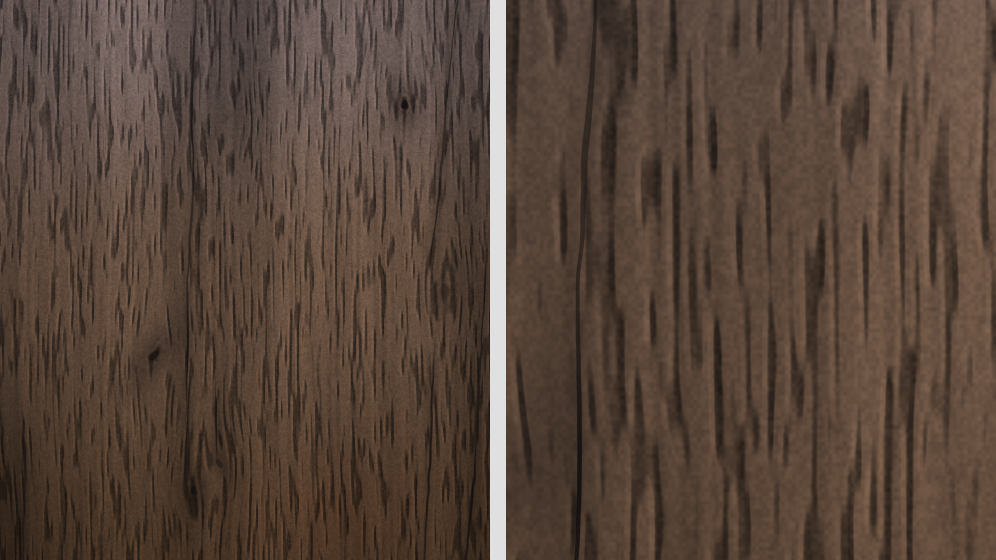
Left: the whole. Right: its middle third, enlarged.
Give the GLSL for this texture, as a Shadertoy shader.

```glsl
// Dark brown oak board: smooth wood with fine, short, sharp pores and faint long lines,
// each column of streaks on its own phase, bent around stained knots, with thin cracks.
// Light falls from a cool, paler top to a warm, dim bottom.

#define LINE_FREQ 140.0
#define LINE_DEPTH 0.13
#define PORE_FREQ 215.0
#define PORE_DEPTH 0.30
#define RIDGE_GAIN 0.13
#define SPECKLE 0.15
#define BULGE 0.45
#define CRACK_WIDTH 0.0013
#define COOL_OAK vec3(0.430, 0.368, 0.354)
#define WARM_OAK vec3(0.383, 0.298, 0.240)
#define DIM_OAK vec3(0.298, 0.218, 0.155)
#define SOOT vec3(0.085, 0.066, 0.060)

// Knots: x, y, core radius, darkness
const vec4 KNOTS[6] = vec4[6](
    vec4(0.723, 0.814, 0.0105, 0.90), vec4(0.276, 0.366, 0.0150, 0.75),
    vec4(0.345, 0.123, 0.0095, 0.85), vec4(0.392, 0.172, 0.0080, 0.55),
    vec4(0.795, 0.480, 0.0130, 0.45), vec4(0.405, 0.790, 0.0110, 0.15));

// Cracks: x at the bottom, lean, lower end, upper end
const vec4 CRACKS[6] = vec4[6](
    vec4(0.322, 0.030, 0.13, 1.10), vec4(0.396, -0.045, 0.16, 0.37),
    vec4(0.833, 0.065, -0.10, 0.60), vec4(0.722, 0.090, 0.50, 1.10),
    vec4(0.757, 0.060, -0.10, 0.42), vec4(0.042, -0.010, -0.10, 0.30));

float hash(vec2 p) {
    vec3 q = fract(p.xyx * vec3(0.1031, 0.1030, 0.0973));
    q += dot(q, q.yzx + 33.33);
    return fract((q.x + q.y) * q.z);
}

float noise(vec2 p) {
    vec2 i = floor(p), f = fract(p);
    f = f * f * (3.0 - 2.0 * f);
    return mix(mix(hash(i), hash(i + vec2(1, 0)), f.x),
               mix(hash(i + vec2(0, 1)), hash(i + vec2(1, 1)), f.x), f.y);
}

float bell(float x, float width) {
    return exp(-x * x / (width * width));
}

// One column of streaks, shifted by its own phase so that ends never line up
float column(float id, float y) {
    y += 19.0 * hash(vec2(id, 3.7));
    float i = floor(y), f = fract(y);
    return mix(hash(vec2(id, i)), hash(vec2(id, i + 1.0)), f * f * (3.0 - 2.0 * f));
}

float streaks(vec2 p) {
    float i = floor(p.x), f = fract(p.x);
    return mix(column(i, p.y), column(i + 1.0, p.y), f * f * (3.0 - 2.0 * f));
}

// Darkness of the grain: faint long lines plus short sharp pores
float grainShade(vec2 g) {
    float line = streaks(vec2(g.x * LINE_FREQ, g.y * 5.0));
    float pore = streaks(vec2(g.x * PORE_FREQ + 50.0, g.y * 24.0));
    pore = smoothstep(0.52, 0.88, pore + 0.18 * (line - 0.5));
    return LINE_DEPTH * line + PORE_DEPTH * pore;
}

// Grain coordinate: slow wander plus a bulge around every knot
vec2 grainSpace(vec2 p) {
    vec2 g = p;
    g.x += 0.018 * (noise(p * vec2(5.0, 3.0)) - 0.5);
    g.x += 0.003 * (noise(p * vec2(18.0, 11.0) + 7.0) - 0.5);
    for (int i = 0; i < 6; i++) {
        vec2 d = p - KNOTS[i].xy;
        g.x -= BULGE * d.x * bell(d.x, 0.045) * bell(d.y, 0.075);
    }
    return g;
}

// Broad light and dark areas of the boards
float boardTone(vec2 p, vec2 g) {
    float tone = 0.90 + 0.22 * noise(vec2(g.x * 13.0, p.y * 1.6));
    tone += 0.10 * (noise(vec2(g.x * 42.0, p.y * 2.0) + 9.0) - 0.5);
    tone += 0.10 * bell(p.x - 0.23, 0.09) + 0.08 * bell(p.x - 0.63, 0.13);
    tone -= 0.22 * bell(p.x - 0.43, 0.07) * smoothstep(0.60, 0.85, p.y);
    tone -= 0.12 * smoothstep(0.373, 0.379, g.x) * (1.0 - smoothstep(0.38, 0.46, g.x));
    tone -= 0.24 * smoothstep(0.74, 0.87, p.x) * (1.0 - 0.6 * p.y);
    tone -= 0.20 * (1.0 - smoothstep(0.0, 0.16, p.x)) * (1.2 - 0.6 * p.y);
    return tone;
}

// Knots: small ragged core, faint rings and a wide stain along the grain
float knotShade(vec2 p) {
    float shade = 0.0;
    for (int i = 0; i < 6; i++) {
        vec4 k = KNOTS[i];
        vec2 d = p - k.xy;
        d.x -= 0.6 * d.y * sin(float(i) * 1.6);
        float ragged = 0.6 + 0.8 * noise(p * 110.0);
        float r = length(d * vec2(1.2, 0.75)) / k.z * ragged;
        float core = 1.0 - smoothstep(0.35, 0.95, r);
        float rings = (0.5 + 0.5 * sin(r * 5.0)) * exp(-0.5 * r);
        float stain = bell(d.x, k.z * 2.6) * bell(d.y, k.z * 4.5) * (0.5 + 0.5 * ragged);
        shade = max(shade, k.w * (0.60 * core + 0.22 * rings + 0.42 * stain));
    }
    return min(shade, 1.0);
}

// Cracks: broken line of changing width inside a soft dark stain
float crackShade(vec2 p, float pixel) {
    float shade = 0.0;
    for (int i = 0; i < 6; i++) {
        vec4 c = CRACKS[i];
        float seed = float(i) * 17.0;
        float wander = 0.010 * (noise(vec2(seed, p.y * 6.0)) - 0.5)
                     + 0.002 * (noise(vec2(seed, p.y * 40.0)) - 0.5);
        float d = abs(p.x - c.x - c.y * p.y - wander);
        float ends = smoothstep(c.z, c.z + 0.06, p.y) * (1.0 - smoothstep(c.w - 0.12, c.w, p.y));
        float width = CRACK_WIDTH * (0.3 + 1.2 * noise(vec2(seed + 5.0, p.y * 12.0)));
        float line = 1.0 - smoothstep(width - pixel * 0.5, width + pixel, d);
        float strength = 0.30 + 0.50 * noise(vec2(seed + 8.0, p.y * 8.0));
        shade = max(shade, ends * (strength * line + 0.20 * bell(d, 0.012)));
    }
    return min(shade, 1.0);
}

void mainImage(out vec4 fragColor, in vec2 fragCoord) {
    vec2 p = fragCoord / iResolution.y;
    vec2 g = grainSpace(p);
    vec3 wood = mix(DIM_OAK, WARM_OAK, smoothstep(-0.05, 0.50, p.y));
    wood = mix(wood, COOL_OAK, smoothstep(0.48, 1.0, p.y + 0.12 * (noise(p * 3.0) - 0.5)));
    wood += vec3(0.016, 0.0, -0.004) * bell(p.x - 0.60, 0.14) * bell(p.y - 0.08, 0.09);
    wood *= boardTone(p, g);

    // Embossed grain with a lit edge, then fine speckle
    float shade = grainShade(g);
    float ridge = (grainShade(g + vec2(0.0035, 0.0)) - shade) / PORE_DEPTH;
    float speckle = noise(p * vec2(460.0, 400.0)) + 0.6 * noise(p * vec2(260.0, 170.0)) - 0.8;
    wood *= 1.0 - shade + RIDGE_GAIN * ridge + SPECKLE * speckle;
    wood = mix(wood, SOOT, knotShade(p));
    wood = mix(wood, SOOT, crackShade(p, 1.0 / iResolution.y));
    fragColor = vec4(clamp(wood, 0.0, 1.0), 1.0);
}
```
